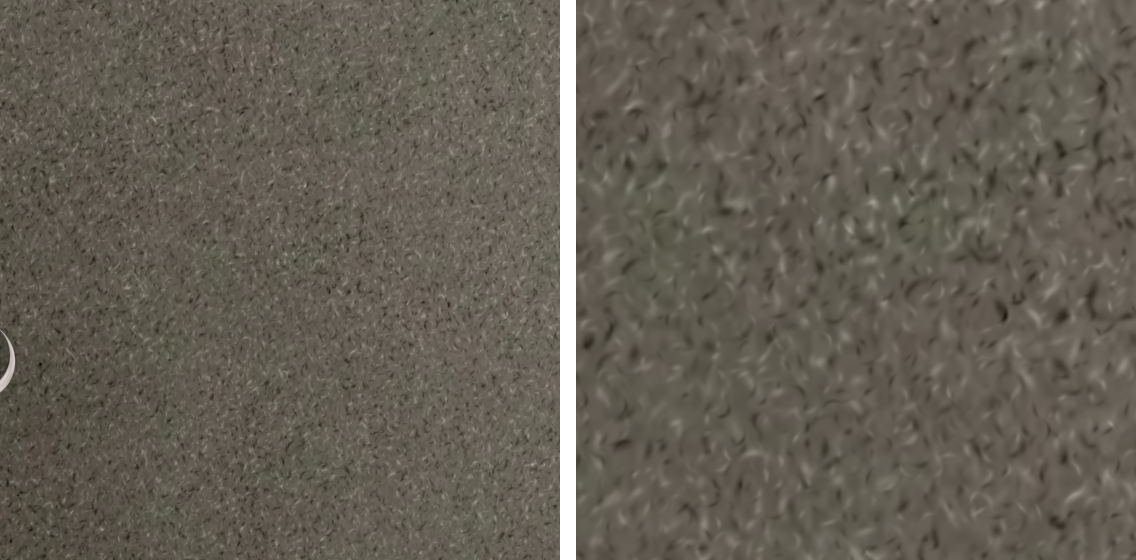
Left: the whole. Right: its middle third, enlarged.
Give the GLSL for this texture, as a three.js fragment shader.

```glsl
// Worn grey-brown floor covering with fine light and dark flecks and a pale crescent at the left edge.
varying vec2 vUv;

float hash(vec2 p) {
  vec3 q = fract(vec3(p.xyx) * 0.1031);
  q += dot(q, q.yzx + 33.33);
  return fract((q.x + q.y) * q.z);
}

float valueNoise(vec2 p) {
  vec2 cell = floor(p);
  vec2 f = fract(p);
  f = f * f * (3.0 - 2.0 * f);
  float low = mix(hash(cell), hash(cell + vec2(1.0, 0.0)), f.x);
  float high = mix(hash(cell + vec2(0.0, 1.0)), hash(cell + vec2(1.0, 1.0)), f.x);
  return mix(low, high, f.y);
}

float fbm(vec2 p) {
  float sum = 0.0;
  float weight = 0.5;
  for (int i = 0; i < 4; i++) {
    sum += weight * valueNoise(p);
    p = p * 2.03 + 17.3;
    weight *= 0.5;
  }
  return sum / 0.9375;
}

// Signed sum of short, bent, soft strokes, one per cell, leaning upright.
float flecks(vec2 p, float seed) {
  vec2 cell = floor(p);
  float sum = 0.0;
  for (int y = -1; y <= 1; y++) {
    for (int x = -1; x <= 1; x++) {
      vec2 id = cell + vec2(float(x), float(y));
      vec2 key = id + seed;
      vec2 d = p - id - vec2(hash(key), hash(key + 41.7));
      float angle = 1.25 + 2.2 * (hash(key + 83.1) - 0.5);
      vec2 along = vec2(cos(angle), sin(angle));
      float a = dot(d, along);
      float b = dot(d, vec2(-along.y, along.x));
      b += 1.6 * a * a * (hash(key + 129.4) - 0.5);
      a /= mix(0.25, 0.5, hash(key + 171.9));
      b /= mix(0.13, 0.2, hash(key + 211.3));
      float tone = 2.0 * hash(key + 257.6) - 1.0;
      sum += tone * exp(-a * a - b * b);
    }
  }
  return sum;
}

// Pale sliver between two offset circles; x is its cover, y the shade inside it.
vec2 crescent(vec2 p) {
  float outer = length(p - vec2(-0.045, 0.355)) - 0.072;
  float inner = length(p - vec2(-0.046, 0.366)) - 0.064;
  float cover = 1.0 - smoothstep(-0.0015, 0.0015, max(outer, -inner));
  float shade = 1.0 - smoothstep(-0.006, 0.012, outer);
  return vec2(cover, shade);
}

void main() {
  vec2 p = vUv;

  // Broad light: brighter to the right and top, dimmest at the lower left
  float light = 0.335 + 0.075 * p.x + 0.03 * p.y * (1.0 - 0.5 * p.x);
  light -= 0.02 * (1.0 - smoothstep(0.0, 0.45, p.x)) * (1.0 - p.y);
  light += 0.04 * (fbm(p * 6.0 + 3.1) - 0.5);

  // Fine grain, with contrast that drifts over the surface
  float contrast = 0.7 + 0.6 * fbm(p * 9.0 + 51.0);
  float grain = 0.15 * flecks(p * 66.0, 11.0);
  grain += 0.13 * flecks(p * 108.0 + 0.37, 307.0);
  grain += 0.07 * (valueNoise(p * vec2(210.0, 150.0)) - 0.5);
  light += contrast * grain;

  // Warm grey, mottled towards green and red
  vec3 color = light + vec3(0.002, -0.018, -0.062);
  float tint = fbm(p * 13.0 + 90.0) - 0.5;
  color += tint * vec3(0.03, -0.02, 0.02);

  // Crescent with faint streaks along its curve
  vec2 mark = crescent(p);
  float streak = valueNoise(vec2(length(p - vec2(-0.045, 0.358)) * 500.0, p.y * 40.0));
  vec3 pale = vec3(0.80, 0.76, 0.74) + 0.16 * (streak - 0.5);
  color *= 1.0 - 0.18 * mark.y;
  color = mix(color, pale, mark.x);

  gl_FragColor = vec4(color, 1.0);
}
```
